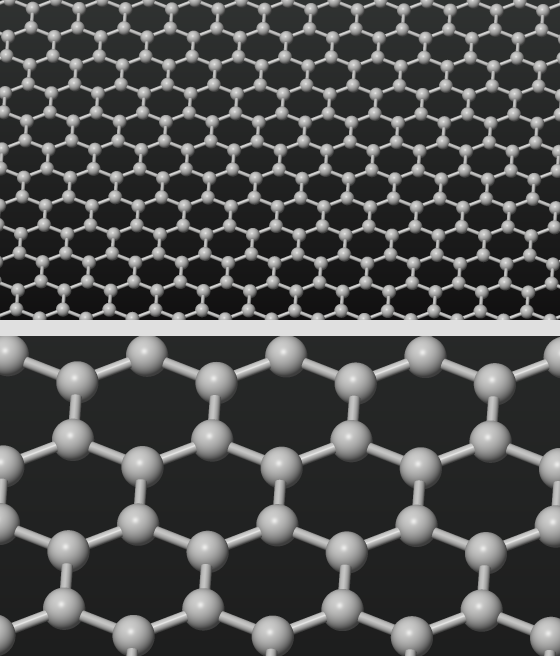
Top, the full canvas; bottom, a detail of the centre.
This pattern is drawn by a Shadertoy shader. Its source:

```glsl
// A tilted sheet of grey balls and rods joined in a hexagonal lattice over a dark gradient.
// Each skewed cell holds two balls and three rods; the nearest surface wins by depth,
// and a small grid of subsamples smooths every edge.

#define CELLS_ACROSS 12.07
#define ANCHOR vec2(0.707, 6.71)
#define STEP_ACROSS vec2(1.0, -0.0045)
#define STEP_DOWN vec2(0.468, -0.609)
#define PARTNER vec2(-0.031, -0.413)
#define BALL_RADIUS 0.152
#define ROD_RADIUS 0.041
#define TILT 0.96
#define LIGHT vec3(-0.25, 0.40, 0.88)
#define TOP_COLOR vec3(0.186, 0.196, 0.193)
#define BOTTOM_COLOR vec3(0.062, 0.058, 0.060)
#define SAMPLES 3

// Matte grey with a small soft highlight
float shade(vec3 normal) {
    vec3 light = normalize(LIGHT);
    vec3 halfway = normalize(light + vec3(0.0, 0.0, 1.0));
    float diffuse = max(dot(normal, light), 0.0);
    float gloss = pow(max(dot(normal, halfway), 0.0), 90.0);
    return 0.24 + 0.56 * diffuse + 0.14 * gloss;
}

// Both surfaces keep (depth, brightness) of the part nearest the viewer
void addBall(vec2 p, vec2 center, inout vec2 nearest) {
    vec2 d = (p - center) / BALL_RADIUS;
    float h2 = 1.0 - dot(d, d);
    if (h2 <= 0.0) return;
    float h = sqrt(h2);
    float depth = h * BALL_RADIUS - center.y * TILT;
    if (depth > nearest.x) nearest = vec2(depth, shade(vec3(d, h)));
}

void addRod(vec2 p, vec2 a, vec2 b, inout vec2 nearest) {
    vec2 axis = b - a;
    float t = clamp(dot(p - a, axis) / dot(axis, axis), 0.0, 1.0);
    vec2 onAxis = a + axis * t;
    vec2 d = (p - onAxis) / ROD_RADIUS;
    float h2 = 1.0 - dot(d, d);
    if (h2 <= 0.0) return;
    float h = sqrt(h2);
    float depth = h * ROD_RADIUS - onAxis.y * TILT;
    if (depth > nearest.x) nearest = vec2(depth, shade(vec3(d, h)));
}

// Visits the cells around p; p is relative to the anchor ball
vec3 renderSheet(vec2 p, vec3 background) {
    mat2 lattice = mat2(STEP_ACROSS, STEP_DOWN);
    vec2 home = round(inverse(lattice) * p);
    vec2 nearest = vec2(-1e4, 0.0);
    for (int j = -1; j <= 1; j++) {
        for (int i = -1; i <= 1; i++) {
            vec2 upper = lattice * (home + vec2(i, j));
            vec2 lower = upper + PARTNER;
            vec2 nextRow = upper + STEP_DOWN;
            addBall(p, upper, nearest);
            addBall(p, lower, nearest);
            addRod(p, upper, lower, nearest);
            addRod(p, lower, nextRow, nearest);
            addRod(p, lower, nextRow - STEP_ACROSS, nearest);
        }
    }
    return nearest.x > -1e3 ? nearest.y * vec3(1.0, 1.0, 0.995) : background;
}

void mainImage(out vec4 fragColor, in vec2 fragCoord) {
    float height = clamp(fragCoord.y / iResolution.y, 0.0, 1.0);
    vec3 background = mix(BOTTOM_COLOR, TOP_COLOR, pow(height, 0.8));

    // Average the subsamples of this pixel
    vec3 color = vec3(0.0);
    for (int y = 0; y < SAMPLES; y++) {
        for (int x = 0; x < SAMPLES; x++) {
            vec2 offset = (vec2(x, y) + 0.5) / float(SAMPLES) - 0.5;
            vec2 p = (fragCoord + offset) / iResolution.x * CELLS_ACROSS;
            color += renderSheet(p - ANCHOR, background);
        }
    }
    fragColor = vec4(color / float(SAMPLES * SAMPLES), 1.0);
}
```
